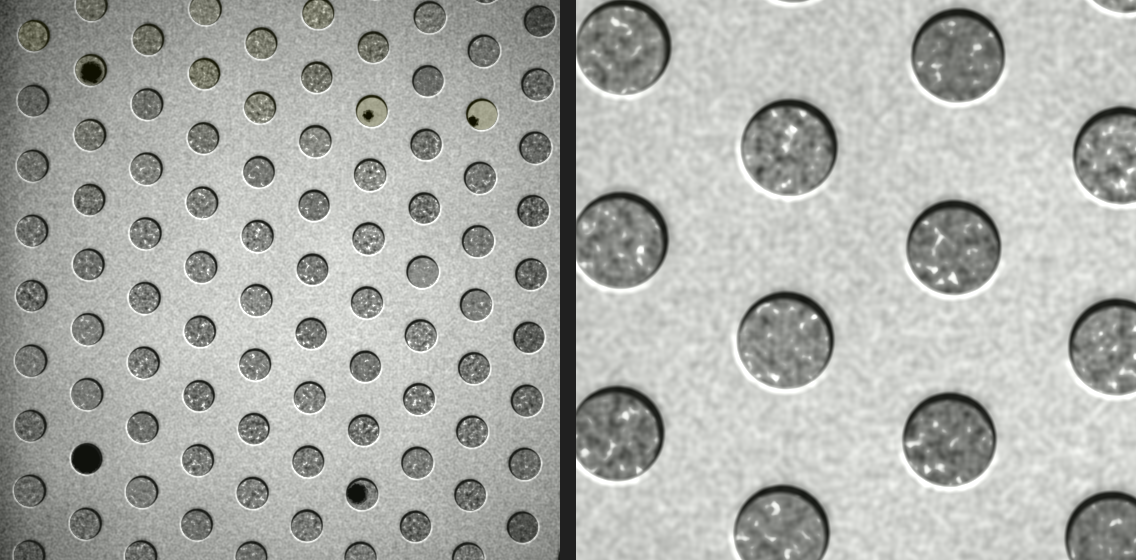
Left, the full canvas; right, a detail of the centre.
Reproduce this texture procedurally as a WebGL 1 fragment shader.

```glsl
precision highp float;
uniform vec2 u_resolution;

const float HOLE_RADIUS = 0.0282;

vec2 hash2(vec2 p) {
  vec2 q = vec2(dot(p, vec2(127.1, 311.7)), dot(p, vec2(269.5, 183.3)));
  return fract(sin(q) * 43758.545);
}

float gradientAt(vec2 cell, vec2 f, vec2 corner) {
  return dot(hash2(cell + corner) * 2.0 - 1.0, f - corner);
}

float gradientNoise(vec2 p) {
  vec2 cell = floor(p), f = p - cell;
  vec2 u = f * f * (3.0 - 2.0 * f);
  float low = mix(gradientAt(cell, f, vec2(0, 0)), gradientAt(cell, f, vec2(1, 0)), u.x);
  float high = mix(gradientAt(cell, f, vec2(0, 1)), gradientAt(cell, f, vec2(1, 1)), u.x);
  return mix(low, high, u.y);
}

// Slightly fanned, staggered lattice: id = (column, row from the top)
vec2 holeCenter(vec2 id) {
  float c = id.x, row = id.y;
  float x = 0.0612 + c * (0.1027 - 0.0003 * c) - row * (0.001 + 0.00031 * c);
  float drop = 0.0632 + 0.0034 * c + row * (0.1161 - 0.00035 * c);
  return vec2(x, 1.0 - drop);
}

// Returns the offset from the nearest hole (xy) and its id (zw)
vec4 nearestHole(vec2 uv) {
  vec4 nearest = vec4(9.0);
  float guess = floor((uv.x - 0.055) / 0.099 + 0.5);
  for (int i = -1; i <= 1; i++) {
    float c = guess + float(i);
    float stagger = 0.5 * mod(c, 2.0);
    float row = (0.9368 - 0.0034 * c - uv.y) / (0.1161 - 0.00035 * c);
    vec2 id = vec2(c, floor(row - stagger + 0.5) + stagger);
    vec2 p = uv - holeCenter(id);
    if (dot(p, p) < dot(nearest.xy, nearest.xy)) nearest = vec4(p, id);
  }
  return nearest;
}

bool isHole(vec2 id, float column, float row) {
  return distance(id, vec2(column, row)) < 0.1;
}

void main() {
  vec2 uv = gl_FragCoord.xy / u_resolution;
  float soft = max(0.0014, 1.0 / u_resolution.y);

  // Brushed grain and the pool of light on the plate
  float grain = gradientNoise(uv * 210.0) + 0.7 * gradientNoise(uv * 97.0 + 31.0);
  float stain = gradientNoise(uv * 9.0) + 0.5 * gradientNoise(uv * 24.0 + 7.0);
  vec2 fromLight = uv - vec2(0.56, 0.47);
  float light = max(0.0, 1.0 - 1.5 * dot(fromLight, fromLight));
  float plate = 0.3 + 0.53 * light + 0.15 * grain + 0.045 * stain;
  plate -= 0.1 * smoothstep(0.06, 0.0, uv.x);

  // Hole outline, with the floor shifted away from the visible wall
  vec4 hole = nearestHole(uv);
  vec2 p = hole.xy, id = hole.zw, rnd = hash2(id + 3.0);
  float r = length(p);
  float radius = HOLE_RADIUS * (0.98 + 0.04 * rnd.x);
  float edge = r - radius;
  vec2 wallSide = normalize(vec2(0.6 - uv.x + 0.08 * (rnd.y - 0.5), 0.34));
  float facing = dot(p / max(r, 0.0001), wallSide);
  float floorEdge = length(p + wallSide * 0.0032) - radius * 0.95;

  // Speckled floor, glinting more near the light
  float speckle = gradientNoise(uv * 125.0 + 50.0) + 0.6 * gradientNoise(uv * 250.0);
  float floorTone = 0.29 + 0.23 * light + 0.1 * (rnd.x - 0.5) - 0.07 * smoothstep(0.75, 1.0, uv.x);
  floorTone += (0.2 + 0.28 * light * rnd.y) * speckle;
  floorTone += 0.3 * light * light * smoothstep(0.2, 0.55, speckle);
  float olive = smoothstep(0.55, 1.0, uv.y) * smoothstep(0.95, 0.4, uv.x) * rnd.y;
  floorTone += 0.1 * olive;

  // Odd holes: pale plugs and black openings (offset, size)
  vec3 opening = vec3(0.0, 0.0, -0.05);
  if (isHole(id, 1.0, 0.5)) opening = vec3(0.0, -0.005, 0.019);
  if (isHole(id, 1.0, 6.5)) opening = vec3(0.0, 0.0, 0.027);
  if (isHole(id, 6.0, 7.0)) opening = vec3(-0.009, 0.0, 0.018);
  if (isHole(id, 6.0, 1.0)) opening = vec3(-0.006, -0.009, 0.009);
  if (isHole(id, 8.0, 1.0)) opening = vec3(-0.016, -0.014, 0.009);
  if (isHole(id, 6.0, 1.0) || isHole(id, 8.0, 1.0)) {
    floorTone = 0.64 + 0.1 * speckle;
    olive = 1.0;
  }
  float black = opening.z - length(p - opening.xy) + 0.006 * speckle;
  floorTone = mix(floorTone, 0.06, smoothstep(-0.004, 0.004, black));

  // Dark wall, contact shadow and bright far lip
  float wall = 0.11 + 0.14 * smoothstep(0.3, -0.6, facing) + 0.05 * grain;
  float inside = mix(floorTone, wall, smoothstep(-0.0022, 0.0016, floorEdge));
  plate -= 0.16 * smoothstep(0.006, 0.0, edge) * smoothstep(-0.2, 0.9, facing);
  float lip = smoothstep(0.0, 0.0015, edge) * smoothstep(0.0055, 0.002, edge);
  plate += 0.24 * lip * smoothstep(0.1, -0.8, facing);

  float isInside = smoothstep(soft, -soft, edge);
  float tone = mix(plate, inside, isInside);
  vec3 color = tone + vec3(-0.002, 0.005, -0.011);
  color -= vec3(0.0, 0.005, 0.075) * olive * isInside;
  gl_FragColor = vec4(clamp(color, 0.0, 1.0), 1.0);
}
```
